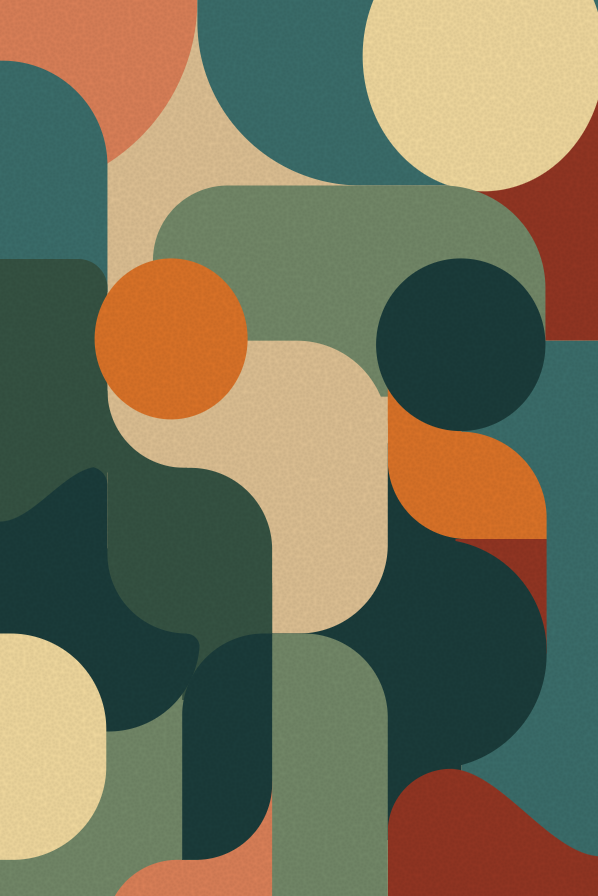
Give the GLSL for this background, as a Shadertoy shader.

```glsl
const vec2 GRID = vec2(512.0, 768.0);   // design units, y pointing down
const float GRAIN_SIZE = 3.0;
const float GRAIN_DEPTH = 0.035;

const vec3 TAN = vec3(0.83, 0.72, 0.55);
const vec3 CREAM = vec3(0.90, 0.81, 0.59);
const vec3 TEAL = vec3(0.22, 0.41, 0.40);
const vec3 SAGE = vec3(0.43, 0.51, 0.39);
const vec3 FOREST = vec3(0.20, 0.31, 0.25);
const vec3 DEEP = vec3(0.10, 0.225, 0.22);
const vec3 RUST = vec3(0.55, 0.20, 0.13);
const vec3 ORANGE = vec3(0.82, 0.43, 0.15);
const vec3 CORAL = vec3(0.82, 0.48, 0.33);
const vec4 SQUARE = vec4(0.0);

float pixelSize;

// Box from left, top, right, bottom; radii clockwise from top left
float panel(vec2 p, vec4 bounds, vec4 radii) {
    vec2 q = p - 0.5 * (bounds.xy + bounds.zw);
    vec2 side = q.x < 0.0 ? radii.xw : radii.yz;
    float r = q.y < 0.0 ? side.x : side.y;
    vec2 d = abs(q) - 0.5 * (bounds.zw - bounds.xy) + r;
    return min(max(d.x, d.y), 0.0) + length(max(d, 0.0)) - r;
}

float oval(vec2 p, vec2 center, vec2 radius) {
    return (length((p - center) / radius) - 1.0) * min(radius.x, radius.y);
}

void paint(inout vec3 color, vec3 ink, float d) {
    color = mix(color, ink, clamp(0.5 - d / pixelSize, 0.0, 1.0));
}

vec2 hash2(vec2 p) {
    vec3 q = fract(p.xyx * vec3(0.1031, 0.1030, 0.0973));
    q += dot(q, q.yzx + 33.33);
    return fract((q.xx + q.yz) * q.zy);
}

// Distance to the nearest scattered cell point
float cellular(vec2 p) {
    float nearest = 2.0;
    for (int y = -1; y <= 1; y++)
    for (int x = -1; x <= 1; x++) {
        vec2 cell = floor(p) + vec2(x, y);
        nearest = min(nearest, length(cell + hash2(cell) - p));
    }
    return nearest;
}

void mainImage(out vec4 fragColor, in vec2 fragCoord) {
    vec2 uv = fragCoord / iResolution.xy;
    vec2 p = vec2(uv.x, 1.0 - uv.y) * GRID;
    pixelSize = GRID.y / iResolution.y;
    vec3 color = TAN;

    // Upper forms
    paint(color, CORAL, oval(p, vec2(3, 0), vec2(166)));
    paint(color, TEAL, panel(p, vec4(-100, 52, 92, 250), vec4(0, 90, 0, 0)));
    paint(color, TEAL, panel(p, vec4(169, -200, 700, 159), vec4(0, 0, 0, 140)));
    paint(color, RUST, panel(p, vec4(400, 60, 600, 292), SQUARE));
    paint(color, CREAM, oval(p, vec2(414, 48), vec2(103.5, 116)));
    paint(color, SAGE, panel(p, vec4(131, 159, 467, 340), vec4(64, 88, 0, 0)));

    // Right column
    paint(color, TEAL, panel(p, vec4(395, 292, 600, 900), SQUARE));
    paint(color, DEEP, panel(p, vec4(230, 380, 395, 720), SQUARE));
    paint(color, RUST, panel(p, vec4(390, 462, 468, 560), SQUARE));
    paint(color, DEEP, panel(p, vec4(230, 462, 468, 659), vec4(0, 96, 98, 0)));
    float leaf = max(panel(p, vec4(200, 370, 468, 600), vec4(0, 74, 0, 0)),
                     panel(p, vec4(332, 200, 600, 462), vec4(0, 0, 0, 68)));
    paint(color, ORANGE, min(leaf, panel(p, vec4(332, 296, 395, 394), SQUARE)));
    float slope = 659.0 + 75.0 * smoothstep(385.0, 515.0, p.x);
    paint(color, RUST, max(panel(p, vec4(332, 659, 600, 900), vec4(54, 0, 0, 0)),
                           0.8 * (slope - p.y)));

    // Central block and lower columns
    paint(color, TAN, panel(p, vec4(92, 292, 332, 543), vec4(0, 78, 76, 0)));
    paint(color, SAGE, panel(p, vec4(-50, 560, 180, 900), SQUARE));
    paint(color, SAGE, panel(p, vec4(170, 543, 332, 900), vec4(0, 72, 0, 0)));
    paint(color, CORAL, min(panel(p, vec4(90, 737, 233, 880), vec4(62, 0, 0, 0)),
                            panel(p, vec4(170, 670, 233, 800), SQUARE)));

    // Left forest mass with its concave shoulder
    paint(color, FOREST, panel(p, vec4(156, 500, 233, 600), SQUARE));
    paint(color, FOREST, panel(p, vec4(-50, 222, 92, 600), vec4(0, 25, 0, 0)));
    paint(color, FOREST, max(panel(p, vec4(80, 335, 160, 405), SQUARE),
                             66.0 - length(p - vec2(158, 335))));

    // Dark wave and the lobe cutting into it
    float wave = 447.0 - 47.0 * smoothstep(0.0, 85.0, p.x);
    paint(color, DEEP, max(panel(p, vec4(-50, 400, 92, 600), vec4(0, 16, 0, 0)),
                           0.78 * (wave - p.y)));
    paint(color, DEEP, panel(p, vec4(80, 470, 160, 545), SQUARE));
    paint(color, DEEP, max(panel(p, vec4(-50, 460, 171, 627), vec4(0, 0, 78, 0)),
                           panel(p, vec4(-200, 543, 171, 800), vec4(0, 12, 0, 0))));
    paint(color, FOREST, panel(p, vec4(92, 401, 233, 543), vec4(0, 70, 0, 68)));
    paint(color, DEEP, max(panel(p, vec4(156, 543, 400, 900), vec4(70, 0, 0, 0)),
                           panel(p, vec4(0, 500, 233, 737), vec4(0, 0, 65, 0))));
    paint(color, CREAM, panel(p, vec4(-100, 543, 91, 737), vec4(0, 82, 80, 0)));

    // Floating discs
    paint(color, ORANGE, oval(p, vec2(146.5, 290.5), vec2(65.5, 69)));
    paint(color, DEEP, oval(p, vec2(394.5, 295.5), vec2(72.5, 74)));

    // Paper grain
    color *= 1.0 + GRAIN_DEPTH * 2.0 * (cellular(p / GRAIN_SIZE) - 0.45);
    fragColor = vec4(color, 1.0);
}
```
